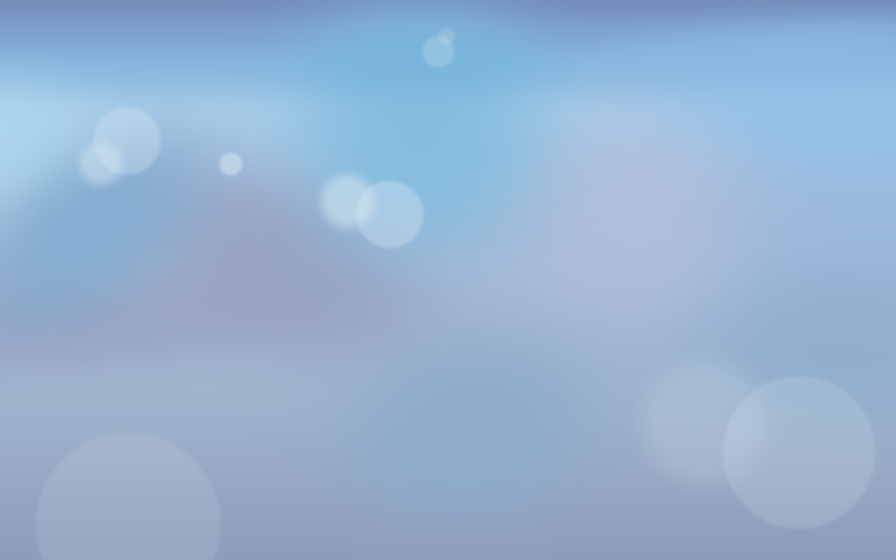
Reproduce this background procedurally as a WebGL 1 fragment shader.

```glsl
precision highp float;
// Soft blue and lilac haze with blurred colour clouds and pale bokeh discs.
uniform vec2 u_resolution;

// Vertical gradient, from top to bottom
const vec3 DUSK = vec3(0.45, 0.56, 0.73);
const vec3 INDIGO = vec3(0.49, 0.63, 0.80);
const vec3 SKY = vec3(0.54, 0.72, 0.87);
const vec3 PALE_SKY = vec3(0.66, 0.80, 0.91);
const vec3 MIST = vec3(0.66, 0.73, 0.84);
const vec3 HAZE = vec3(0.63, 0.71, 0.81);
const vec3 SLATE = vec3(0.55, 0.60, 0.72);

// Clouds and discs
const vec3 AZURE = vec3(0.52, 0.74, 0.87);
const vec3 DEEP_AZURE = vec3(0.45, 0.70, 0.85);
const vec3 TEAL = vec3(0.50, 0.67, 0.81);
const vec3 DUSTY_TEAL = vec3(0.54, 0.67, 0.79);
const vec3 MAUVE = vec3(0.59, 0.63, 0.75);
const vec3 LILAC = vec3(0.69, 0.75, 0.86);
const vec3 CORNFLOWER = vec3(0.58, 0.76, 0.91);
const vec3 PERIWINKLE = vec3(0.60, 0.73, 0.87);
const vec3 ICE = vec3(0.68, 0.84, 0.93);
const vec3 DISC_LIGHT = vec3(0.87, 0.93, 0.96);
const float CRISP = 0.006;
const float BLURRED = 0.035;

vec3 verticalGradient(float y) {
  vec3 col = mix(SLATE, HAZE, smoothstep(-0.08, 0.36, y));
  col = mix(col, MIST, smoothstep(0.32, 0.55, y));
  col = mix(col, PALE_SKY, smoothstep(0.58, 0.80, y));
  col = mix(col, SKY, smoothstep(0.79, 0.885, y));
  col = mix(col, INDIGO, smoothstep(0.87, 0.95, y));
  return mix(col, DUSK, smoothstep(0.94, 1.0, y));
}

// Tilted elliptical cloud with a broad core and a soft rim
vec3 cloud(vec3 base, vec2 p, vec2 center, vec2 radius, float tilt,
           vec3 color, float strength) {
  vec2 q = p - center;
  float c = cos(tilt), s = sin(tilt);
  float d = length(vec2(c * q.x + s * q.y, c * q.y - s * q.x) / radius);
  return mix(base, color, strength * exp(-d * d * d));
}

// Translucent disc; blur is the half width of its edge
vec3 disc(vec3 base, vec2 p, vec2 center, float radius, float blur, float alpha) {
  float cover = 1.0 - smoothstep(radius - blur, radius + blur, distance(p, center));
  return mix(base, DISC_LIGHT, alpha * cover);
}

void main() {
  // Height is one unit; x is scaled so that the width spans 1.6
  vec2 p = gl_FragCoord.xy / u_resolution * vec2(1.6, 1.0);
  vec3 col = verticalGradient(p.y);

  // Right side
  col = cloud(col, p, vec2(1.58, 0.62), vec2(0.34, 0.25), 0.0, PERIWINKLE, 0.9);
  col = cloud(col, p, vec2(1.50, 0.38), vec2(0.27, 0.16), 0.0, DUSTY_TEAL, 0.65);
  col = cloud(col, p, vec2(1.48, 0.80), vec2(0.36, 0.11), -0.1, CORNFLOWER, 0.85);
  col = cloud(col, p, vec2(1.42, 0.90), vec2(0.38, 0.06), 0.05, SKY, 0.8);
  col = cloud(col, p, vec2(1.12, 0.62), vec2(0.20, 0.18), 0.0, LILAC, 0.85);

  // Left side
  col = cloud(col, p, vec2(0.0, 0.73), vec2(0.17, 0.13), 0.0, ICE, 0.8);
  col = cloud(col, p, vec2(0.50, 0.53), vec2(0.27, 0.15), -0.35, MAUVE, 0.9);
  col = cloud(col, p, vec2(0.12, 0.43), vec2(0.48, 0.09), 0.05, MAUVE, 0.8);
  col = cloud(col, p, vec2(0.16, 0.59), vec2(0.24, 0.13), 0.6, TEAL, 0.85);

  // Centre and bottom
  col = cloud(col, p, vec2(0.75, 0.76), vec2(0.23, 0.23), 0.0, AZURE, 0.95);
  col = cloud(col, p, vec2(0.75, 0.89), vec2(0.22, 0.07), 0.0, DEEP_AZURE, 0.6);
  col = cloud(col, p, vec2(0.84, 0.23), vec2(0.23, 0.17), 0.2, DUSTY_TEAL, 0.85);

  // Large faint discs
  col = disc(col, p, vec2(0.229, 0.062), 0.165, CRISP, 0.13);
  col = disc(col, p, vec2(1.258, 0.244), 0.108, BLURRED, 0.18);
  col = disc(col, p, vec2(1.427, 0.192), 0.136, CRISP, 0.17);

  // Small bright discs
  col = disc(col, p, vec2(0.227, 0.748), 0.060, CRISP, 0.30);
  col = disc(col, p, vec2(0.180, 0.708), 0.038, 0.014, 0.42);
  col = disc(col, p, vec2(0.412, 0.707), 0.020, CRISP, 0.50);
  col = disc(col, p, vec2(0.621, 0.640), 0.047, 0.016, 0.48);
  col = disc(col, p, vec2(0.696, 0.617), 0.060, CRISP, 0.33);
  col = disc(col, p, vec2(0.783, 0.908), 0.028, CRISP, 0.24);
  col = disc(col, p, vec2(0.798, 0.936), 0.014, CRISP, 0.20);

  gl_FragColor = vec4(col, 1.0);
}
```
